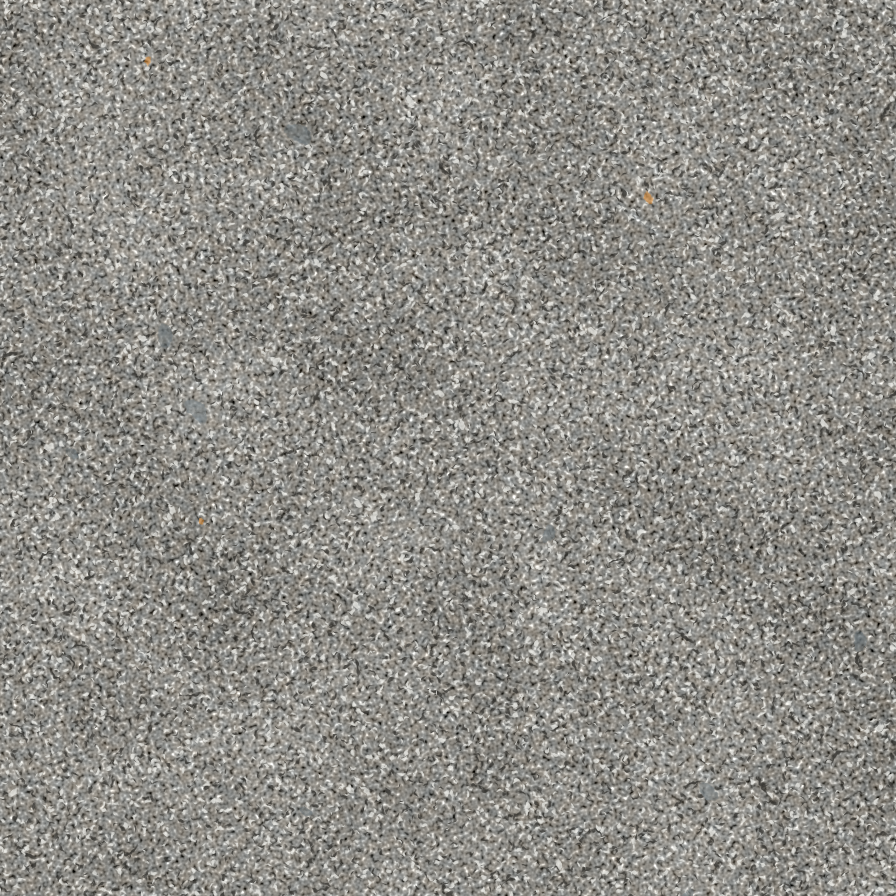
This texture is drawn by a Shadertoy shader. Its source:

```glsl
#define GRAIN_SCALE 175.0
#define GRAIN_CONTRAST 0.31
#define FINE_CONTRAST 0.27
#define MOTTLE_CONTRAST 0.07
#define TINT_STRENGTH 0.05
#define EDGE_SOFTNESS 0.0009
#define STONE_COLOR vec3(0.556, 0.549, 0.527)
#define LIGHT_COLOR vec3(0.93, 0.93, 0.91)
#define DARK_COLOR vec3(0.19, 0.185, 0.17)
#define SLATE_COLOR vec3(0.45, 0.48, 0.49)
#define RUST_COLOR vec3(0.78, 0.56, 0.32)

const float TAU = 6.28318;
const mat2 TURN = mat2(0.8, 0.6, -0.6, 0.8);

vec3 hash3(vec2 p) {
    vec3 q = fract(p.xyx * vec3(0.1031, 0.1030, 0.0973));
    q += dot(q, q.yxz + 33.33);
    return fract((q.xxy + q.yzz) * q.zyx);
}

float cornerSlope(vec2 corner, vec2 offset) {
    float angle = TAU * hash3(corner).x;
    return dot(vec2(cos(angle), sin(angle)), offset);
}

float gradientNoise(vec2 p) {
    vec2 i = floor(p), f = fract(p);
    vec2 u = f * f * f * (f * (f * 6.0 - 15.0) + 10.0);
    vec2 x = vec2(1.0, 0.0), y = vec2(0.0, 1.0);
    float low = mix(cornerSlope(i, f), cornerSlope(i + x, f - x), u.x);
    float high = mix(cornerSlope(i + y, f - y), cornerSlope(i + x + y, f - x - y), u.x);
    return mix(low, high, u.y);
}

float fbm(vec2 p) {
    float sum = 0.0, amplitude = 1.0;
    for (int i = 0; i < 4; i++) {
        sum += amplitude * gradientNoise(p);
        p = 2.0 * TURN * p + 17.3;
        amplitude *= 0.65;
    }
    return sum;
}

// Coverage of randomly turned, bent ellipses; radii are in canvas units.
float scatter(vec2 uv, float count, float density, vec2 radii, float bend, float seed) {
    vec2 cell = floor(uv * count);
    float edge = max(EDGE_SOFTNESS, 0.6 / iResolution.y);
    float coverage = 0.0;
    for (int j = -1; j <= 1; j++) {
        for (int i = -1; i <= 1; i++) {
            vec2 id = cell + vec2(i, j);
            vec3 place = hash3(id + seed);
            vec3 shape = hash3(id + seed + 71.7);
            if (place.z > density) continue;
            vec2 d = uv - (id + place.xy) / count;
            float c = cos(TAU * shape.x), s = sin(TAU * shape.x);
            d = mat2(c, -s, s, c) * d;
            vec2 size = radii * mix(0.6, 1.4, shape.y);
            d.y += bend * (shape.z - 0.5) * d.x * d.x / size.x;
            float outside = (length(d / size) - 1.0) * min(size.x, size.y);
            coverage = max(coverage, 1.0 - smoothstep(-edge, edge, outside));
        }
    }
    return coverage;
}

void mainImage(out vec4 fragColor, in vec2 fragCoord) {
    vec2 uv = fragCoord / iResolution.y;

    // Turned grain with a calm middle and strong extremes, over broad stains
    vec2 turned = TURN * uv * GRAIN_SCALE;
    float grain = GRAIN_CONTRAST * gradientNoise(turned)
                + FINE_CONTRAST * gradientNoise(TURN * turned * 1.6 + 41.3);
    grain *= 0.6 + 4.0 * abs(grain);
    float mottle = MOTTLE_CONTRAST * fbm(uv * 5.0 + 3.7);
    float tint = TINT_STRENGTH * gradientNoise(TURN * uv * 75.0 + 9.1);

    // Ragged outlines for everything scattered
    vec2 ragged = uv + 0.0024 * vec2(gradientNoise(turned * 1.3 + 5.2),
                                     gradientNoise(turned * 1.3 + 63.8));

    // Embedded pebbles
    vec3 color = STONE_COLOR;
    float slate = scatter(ragged, 14.0, 0.06, vec2(0.012, 0.007), 0.8, 13.0);
    float rust = scatter(ragged, 10.0, 0.05, vec2(0.005, 0.003), 0.6, 29.0);
    color = mix(color, SLATE_COLOR, 0.7 * slate);
    color += grain * (1.0 - 0.6 * slate) + mottle + tint * vec3(0.6, 0.0, -0.6);

    // Dark pits and short curved cracks
    float pits = scatter(ragged, 135.0, 0.25, vec2(0.0031, 0.0012), 1.0, 47.0);
    float cracks = scatter(ragged, 26.0, 0.10, vec2(0.0085, 0.0013), 1.2, 83.0);
    color = mix(color, DARK_COLOR, max(0.75 * pits, 0.8 * cracks) * (1.0 - 0.7 * slate));

    // Bright mineral chips, with a few larger ones
    float chips = scatter(ragged, 140.0, 0.25, vec2(0.0027, 0.0014), 0.8, 101.0);
    float flakes = scatter(ragged, 40.0, 0.06, vec2(0.0044, 0.0024), 0.8, 139.0);
    color = mix(color, LIGHT_COLOR, max(0.78 * chips, 0.75 * flakes) * (1.0 - 0.8 * slate));
    color = mix(color, RUST_COLOR + 0.5 * grain, 0.85 * rust);

    fragColor = vec4(clamp(color, 0.0, 1.0), 1.0);
}
```
